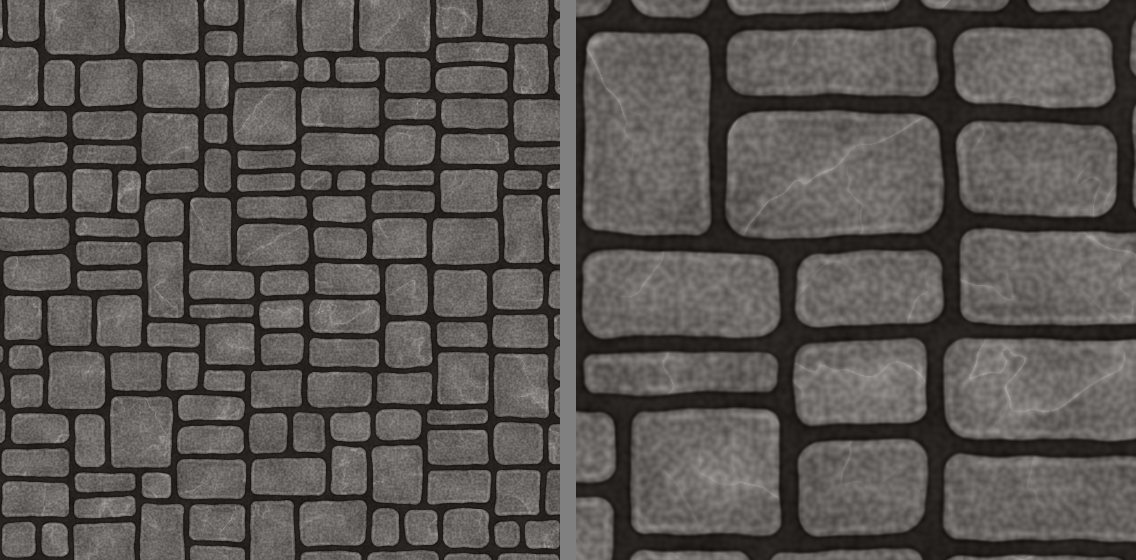
Left: the whole. Right: its middle third, enlarged.
Reproduce this texture procedurally as a Shadertoy shader.

```glsl
#define GRID vec2(9.0, 11.0)
#define JITTER 0.33
#define SPLIT_CHANCE 0.55
#define HALF_GAP 0.0050
#define CORNER 0.013
#define SOFTNESS 0.0012
#define STONE_TONE 0.408
#define MORTAR_TONE 0.132
#define GRAIN 0.115
#define VEIN_LIGHT 0.115
#define RIM_LIGHT 0.10
#define WARMTH vec3(0.011, 0.0, -0.009)

vec2 hash2(vec2 p) {
    vec3 q = fract(p.xyx * vec3(0.1031, 0.1030, 0.0973));
    q += dot(q, q.yzx + 33.33);
    return fract((q.xx + q.yz) * q.zy);
}

vec2 gradient(vec2 cell) {
    float angle = 6.2832 * hash2(cell).x;
    return vec2(cos(angle), sin(angle));
}

float noise(vec2 p) {
    vec2 i = floor(p), f = p - i;
    vec2 u = f * f * f * (f * (f * 6.0 - 15.0) + 10.0);
    vec2 e = vec2(1.0, 0.0);
    float low = mix(dot(gradient(i), f), dot(gradient(i + e), f - e), u.x);
    float high = mix(dot(gradient(i + e.yx), f - e.yx), dot(gradient(i + 1.0), f - 1.0), u.x);
    return mix(low, high, u.y);
}

float fbm(vec2 p) {
    float sum = 0.0, weight = 1.0;
    for (int i = 0; i < 4; i++) {
        sum += weight * noise(p);
        p = p * 2.03 + 17.3;
        weight *= 0.55;
    }
    return sum;
}

// Position shift of the joint that passes through a lattice vertex
float jointShift(vec2 vertex) {
    return (hash2(vertex + 71.0).x * 2.0 - 1.0) * JITTER;
}

// Interlocking rectangle: joints run across or upward on alternate vertices
void cellBounds(vec2 id, out vec2 lo, out vec2 hi) {
    float a = jointShift(id), b = jointShift(id + vec2(1, 0));
    float c = jointShift(id + vec2(0, 1)), d = jointShift(id + 1.0);
    bool even = mod(id.x + id.y, 2.0) < 0.5;
    lo = id + (even ? vec2(c, a) : vec2(a, b));
    hi = id + 1.0 + (even ? vec2(b, d) : vec2(d, c));
}

// Finds the stone around p, with some long cells cut in two
void findStone(vec2 p, out vec2 lo, out vec2 hi, out vec2 seed) {
    vec2 g = p * GRID, base = floor(g);
    for (int k = 0; k < 9; k++) {
        seed = base + vec2(k % 3 - 1, k / 3 - 1);
        cellBounds(seed, lo, hi);
        if (all(greaterThanEqual(g, lo)) && all(lessThan(g, hi))) break;
    }
    lo /= GRID;
    hi /= GRID;
    vec2 size = hi - lo, rnd = hash2(seed + 19.0);
    if (max(size.x, size.y) > 0.115 && rnd.x < SPLIT_CHANCE) {
        int axis = size.x > 1.45 * size.y ? 0 : 1;
        float cut = mix(lo[axis], hi[axis], mix(0.32, 0.68, rnd.y));
        if (p[axis] < cut) hi[axis] = cut;
        else { lo[axis] = cut; seed += 37.0; }
    }
}

float roundedBox(vec2 p, vec2 halfSize, float radius) {
    vec2 q = abs(p) - halfSize + radius;
    return length(max(q, 0.0)) + min(max(q.x, q.y), 0.0) - radius;
}

// Pale ridges, each with a soft glow on one side
float veins(vec2 p, float slant) {
    p.x *= slant;
    vec2 q = vec2(dot(p, vec2(0.64, 0.77)) * 10.0, dot(p, vec2(0.77, -0.64)) * 17.0);
    q += 0.35 * vec2(noise(q * 2.1), noise(q * 2.1 + 9.0)) + 0.12 * noise(q * 6.0);
    float n = noise(q);
    float line = exp(-abs(n) * 38.0) + 0.45 * exp(-abs(n) * 7.0) * step(0.0, n);
    float branch = exp(-abs(noise(q.yx * 1.3 + 5.0)) * 42.0);
    return line * smoothstep(-0.15, 0.3, noise(q * 0.9 + 31.0))
         + 0.7 * branch * smoothstep(0.0, 0.35, noise(q * 1.1 + 53.0));
}

void mainImage(out vec4 fragColor, in vec2 fragCoord) {
    vec2 p = fragCoord / iResolution.y;

    // Stone outline
    vec2 bent = p + 0.005 * vec2(noise(p * 10.0), noise(p * 10.0 + 40.0));
    vec2 lo, hi, seed;
    findStone(bent, lo, hi, seed);
    vec2 halfSize = 0.5 * (hi - lo) - HALF_GAP;
    vec2 rnd = hash2(seed + 5.0);
    vec2 local = p + rnd * 40.0;
    float radius = min(CORNER * (0.7 + 0.6 * rnd.x), 0.6 * min(halfSize.x, halfSize.y));
    float inside = -roundedBox(bent - 0.5 * (lo + hi), halfSize, radius);
    inside += 0.0022 * noise(local * 42.0);

    // Stone face
    float grain = noise(p * 233.0) + 0.5 * noise(p * 121.0 + 60.0);
    float face = STONE_TONE + 0.03 * (rnd.y - 0.5) + 0.075 * fbm(local * 16.0);
    face -= 0.055 * (1.0 - smoothstep(0.0, 0.022, inside));
    face += VEIN_LIGHT * veins(local, rnd.x < 0.25 ? -1.0 : 1.0);
    float rim = exp(-pow((inside - 0.0038) / 0.0022, 2.0));
    face += RIM_LIGHT * rim * (0.75 + 0.9 * noise(local * 30.0));
    face += GRAIN * grain;

    // Mortar with a dark contact line
    float mortar = MORTAR_TONE + 0.03 * fbm(p * 25.0) + 0.035 * grain;
    mortar -= 0.04 * smoothstep(-0.004, -0.0005, inside);

    float soft = max(SOFTNESS, 0.6 / iResolution.y);
    float tone = mix(mortar, face, smoothstep(-soft, soft, inside));
    fragColor = vec4(clamp(tone + WARMTH, 0.0, 1.0), 1.0);
}
```
